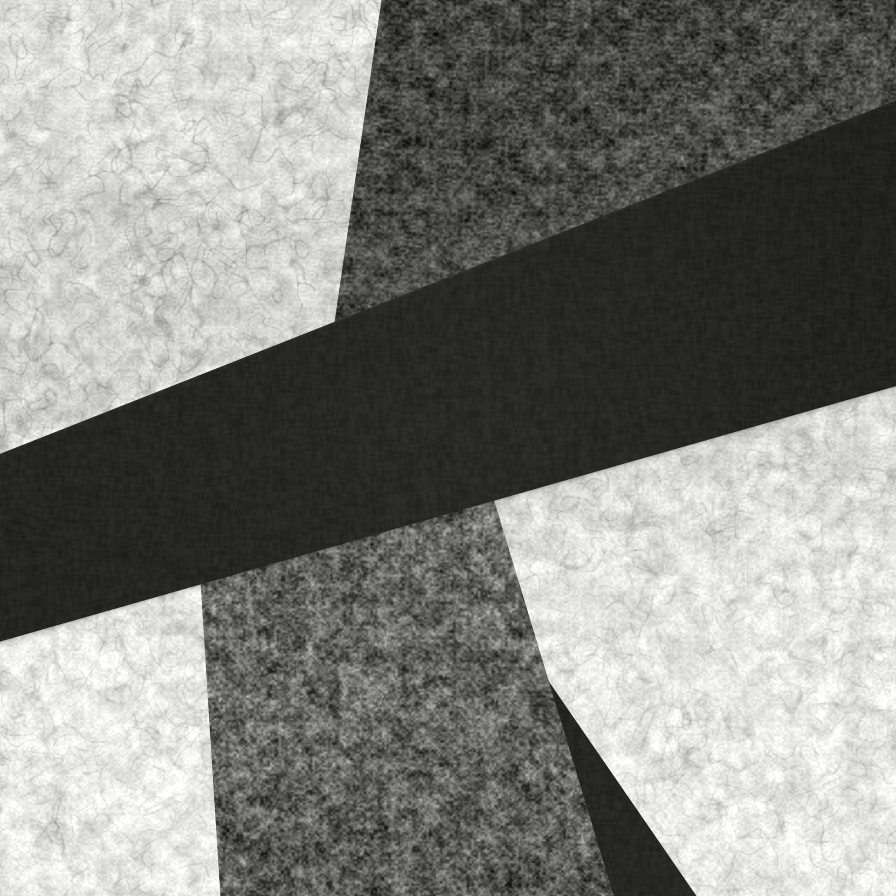
A Shadertoy shader for this background:

```glsl
// Overlapping sheets of pale, grey and black fibrous paper crossed by a dark diagonal band.

float hash(vec2 p) {
    return fract(sin(dot(p, vec2(127.1, 311.7))) * 43758.5453);
}

float noise(vec2 p) {
    vec2 i = floor(p), f = fract(p);
    f = f * f * (3.0 - 2.0 * f);
    return mix(mix(hash(i), hash(i + vec2(1, 0)), f.x),
               mix(hash(i + vec2(0, 1)), hash(i + vec2(1, 1)), f.x), f.y);
}

float fbm(vec2 p) {
    float sum = 0.0, amp = 0.5;
    for (int i = 0; i < 4; i++) {
        sum += amp * noise(p);
        p = mat2(0.8, 0.6, -0.6, 0.8) * p * 2.03 + 17.3;
        amp *= 0.5;
    }
    return sum / 0.9375;
}

// Signed distance to the line a-b, positive on its left
float side(vec2 p, vec2 a, vec2 b) {
    vec2 d = normalize(b - a);
    return d.x * (p.y - a.y) - d.y * (p.x - a.x);
}

float cover(float d, float pixel) {
    return smoothstep(-0.6 * pixel, 0.6 * pixel, d);
}

// Curly hairs: thin contours of warped noise, kept in patches
float fibres(vec2 p, float scale) {
    float sum = 0.0;
    for (int i = 0; i < 4; i++) {
        float k = float(i), a = 0.8 * k + 0.3;
        vec2 q = mat2(cos(a), sin(a), -sin(a), cos(a)) * p * scale + 31.7 * k;
        q += 1.2 * vec2(noise(q * 0.6 + 5.0), noise(q * 0.6 + 43.0));
        float hair = 1.0 - smoothstep(0.0, 0.09, abs(noise(q * vec2(1.0, 0.6)) - 0.5));
        sum += hair * smoothstep(0.4, 0.75, noise(q * 0.45 + 90.0));
    }
    return sum;
}

float paleFelt(vec2 p, float tone, float density) {
    float mottle = fbm(p * 60.0) - 0.5;
    float grain = noise(p * 430.0) - 0.5;
    float hairs = fibres(p, 75.0);
    return tone + 0.26 * mottle + 0.11 * grain - density * (0.09 * hairs + 0.03);
}

float greyFelt(vec2 p, float tone, float contrast) {
    float mottle = fbm(p * 75.0) - 0.5;
    float grain = noise(p * 400.0) + noise(p * 260.0 + 70.0) - 1.0;
    float hairs = fibres(p + 3.0, 95.0) - 0.5;
    return tone + contrast * (0.55 * mottle + 0.28 * grain + 0.09 * hairs);
}

float blackCard(vec2 p, float tone) {
    float weave = noise(p * vec2(380.0, 110.0)) + noise(p * vec2(120.0, 380.0)) - 1.0;
    float fleck = smoothstep(0.996, 1.0, hash(floor(p * 420.0)));
    return tone + 0.035 * weave + 0.05 * fleck;
}

void mainImage(out vec4 fragColor, in vec2 fragCoord) {
    vec2 p = fragCoord / iResolution.xy;
    float pixel = 1.0 / min(iResolution.x, iResolution.y);

    // Sheet outlines
    float bandTop = side(p, vec2(0.0, 0.4935), vec2(1.0, 0.888));
    float bandBottom = side(p, vec2(0.0, 0.2839), vec2(1.0, 0.569));
    float band = min(-bandTop, bandBottom);
    float upper = min(-side(p, vec2(0.3737, 0.643), vec2(0.4258, 1.0)), bandTop + 0.02);
    float lowerLeft = -side(p, vec2(0.246, 0.0), vec2(0.224, 0.3464));
    float lowerRight = side(p, vec2(0.685, 0.0), vec2(0.552, 0.440));
    float lower = min(min(lowerLeft, lowerRight), 0.02 - bandBottom);
    float wedge = side(p, vec2(0.7773, 0.0), vec2(0.6133, 0.2383));
    wedge = min(wedge, min(0.25 - p.y, p.x - 0.5));

    // Pale ground, brighter and cleaner below the band
    float above = smoothstep(-0.02, 0.02, bandTop);
    float upperTone = 0.84 + 0.07 * smoothstep(0.4, 1.0, p.y);
    float lowerTone = 0.95 - 0.08 * exp(bandBottom * 9.0) * smoothstep(0.3, 0.8, p.x);
    float tone = paleFelt(p, mix(lowerTone, upperTone, above), mix(0.8, 1.1, above));

    // Grey and black sheets, stacked from back to front
    float upperFelt = greyFelt(p, 0.27 + 0.05 * exp(-9.0 * max(bandTop, 0.0)), 0.62);
    tone = mix(tone, upperFelt, cover(upper, pixel));
    tone = mix(tone, blackCard(p, 0.14 + 0.05 * (0.24 - p.y)), cover(wedge, pixel));
    float lowerFelt = greyFelt(p, 0.42 - 0.05 * smoothstep(0.2, 0.0, p.y), 0.8);
    tone = mix(tone, lowerFelt, cover(lower, pixel));

    // Narrow shadow below the band, then the band with a soft sheen
    tone *= 1.0 - 0.22 * exp(-max(bandBottom * -1.0, 0.0) * 350.0) * step(bandBottom, 0.0);
    float sheen = exp(-7.0 * dot(p - vec2(0.58, 0.5), p - vec2(0.58, 0.5)));
    float card = blackCard(p, 0.125 + 0.025 * sheen + 0.015 * (1.0 - p.x));
    card += 0.05 * exp(-abs(bandTop) / 0.0015);
    tone = mix(tone, card, cover(band, pixel));

    // Slightly warm monochrome
    vec3 warmTint = vec3(0.0, 0.004, -0.014);
    fragColor = vec4(clamp(vec3(tone) + warmTint, 0.0, 1.0), 1.0);
}
```
